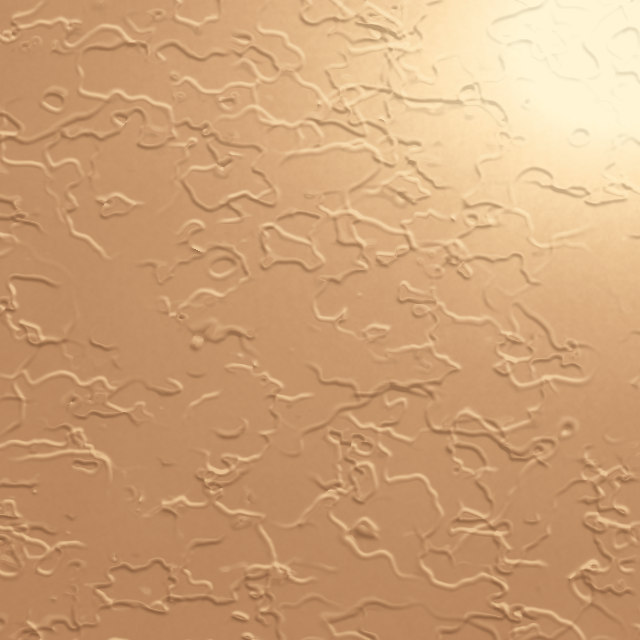
Write a three.js fragment shader that draws this texture.

```glsl
// Knockdown plaster wall in warm tan, raked by a soft glow from the upper right.
varying vec2 vUv;

const vec3 SHADE = vec3(0.72, 0.52, 0.36);
const vec3 TAN = vec3(0.78, 0.59, 0.42);
const vec3 SAND = vec3(0.85, 0.67, 0.49);
const vec3 CREAM = vec3(0.93, 0.78, 0.59);
const vec3 PALE = vec3(0.99, 0.88, 0.70);
const vec3 GLOW = vec3(1.00, 0.96, 0.83);
const vec3 RIM_LIGHT = vec3(1.00, 0.87, 0.66);

const vec2 GLOW_CENTER = vec2(0.98, 0.93);
const vec2 GLOW_STRETCH = vec2(0.8, 1.1);
const float GLOW_RADIUS = 0.43;
const vec2 LIGHT_DIR = vec2(0.35, 0.94);
const float EDGE_WIDTH = 0.0034;
const float MIN_SLOPE = 1.6;
const float RIM_STRENGTH = 0.62;
const float SHADOW_STRENGTH = 0.25;
const float GRAIN_SCALE = 230.0;
const float GRAIN_STRENGTH = 0.035;

float hash(vec2 p) {
  return fract(sin(dot(p, vec2(127.1, 311.7))) * 43758.5453);
}

float noise(vec2 p) {
  vec2 i = floor(p);
  vec2 f = fract(p);
  f = f * f * (3.0 - 2.0 * f);
  return mix(mix(hash(i), hash(i + vec2(1.0, 0.0)), f.x),
             mix(hash(i + vec2(0.0, 1.0)), hash(i + vec2(1.0, 1.0)), f.x), f.y);
}

vec2 rotate(vec2 p, float a) {
  float c = cos(a);
  float s = sin(a);
  return vec2(c * p.x - s * p.y, s * p.x + c * p.y);
}

// Lumpy height whose contours outline the flattened plaster islands
float plaster(vec2 p) {
  float sum = 0.0;
  float weight = 0.56;
  for (int i = 0; i < 3; i++) {
    sum += weight * noise(p);
    p = rotate(p, 0.9) * 2.03 + 17.3;
    weight *= 0.5;
  }
  return sum;
}

float layerHeight(vec2 p, float scale, float seed) {
  return plaster(rotate(p * vec2(0.9, 1.12), seed) * scale + seed * 31.7);
}

// Signed light on the island rims: positive faces the glow, negative turns away
float rimLight(vec2 p, float scale, float seed, float level) {
  const float STEP = 0.0015;
  float h = layerHeight(p, scale, seed);
  vec2 slope = vec2(layerHeight(p + vec2(STEP, 0.0), scale, seed) - h,
                    layerHeight(p + vec2(0.0, STEP), scale, seed) - h) / STEP;
  float steepness = length(slope);
  float d = (h - level) / max(steepness, MIN_SLOPE) / EDGE_WIDTH;
  float rim = exp(-d * d) - 0.4 * exp(-(d - 2.1) * (d - 2.1));
  float facing = -dot(slope / max(steepness, 0.001), LIGHT_DIR);
  float worn = smoothstep(0.30, 0.58, noise(p * scale * 0.85 + seed * 57.0));
  return rim * facing * worn;
}

// Piecewise blend through the wall colours, dark to bright
vec3 wallColor(float tone) {
  vec3 c = mix(SHADE, TAN, clamp(tone / 0.25, -0.5, 1.0));
  c = mix(c, SAND, clamp((tone - 0.25) / 0.20, 0.0, 1.0));
  c = mix(c, CREAM, clamp((tone - 0.45) / 0.20, 0.0, 1.0));
  c = mix(c, PALE, clamp((tone - 0.65) / 0.17, 0.0, 1.0));
  return mix(c, GLOW, clamp((tone - 0.82) / 0.18, 0.0, 1.0));
}

void main() {
  vec2 p = vUv;

  // Broad falloff of the glow, with faint unevenness of the wall
  float r = length((p - GLOW_CENTER) * GLOW_STRETCH) / GLOW_RADIUS;
  float tone = 1.25 / (1.0 + r * r) - 0.13;
  tone += 0.05 * (noise(p * 9.0 + 3.0) - 0.5);

  // Fine sandy grain
  float grain = noise(p * GRAIN_SCALE) + noise(rotate(p, 0.6) * GRAIN_SCALE * 0.55) - 1.0;
  float washout = 1.0 - 0.6 * smoothstep(0.65, 1.05, tone);
  tone += GRAIN_STRENGTH * grain * washout;

  // Raised rims at three sizes
  float relief = 0.0;
  for (int i = 0; i < 3; i++) {
    float k = float(i);
    relief += rimLight(p, 7.5 + 4.5 * k, 0.5 + 1.3 * k, 0.50 - 0.03 * k);
  }
  relief = clamp(relief, -1.0, 1.0) * washout;

  vec3 color = wallColor(tone);
  color = mix(color, mix(RIM_LIGHT, GLOW, clamp(tone, 0.0, 1.0)), RIM_STRENGTH * max(relief, 0.0));
  color *= 1.0 - SHADOW_STRENGTH * max(-relief, 0.0) * vec3(0.85, 1.0, 1.15);
  gl_FragColor = vec4(color, 1.0);
}
```
